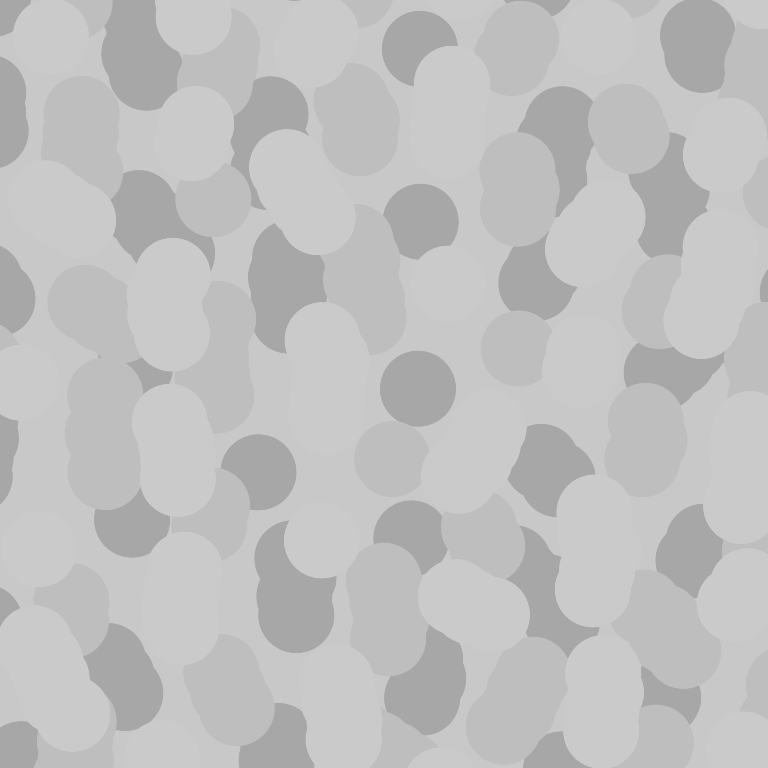
Reproduce this pattern procedurally as a Shadertoy shader.

```glsl
// Soft grey camouflage: short, mostly upright chains of overlapping discs in three stacked tones.

const vec3 GROUND = vec3(0.784);
const vec3 DARK   = vec3(0.656);
const vec3 MID    = vec3(0.746);
const vec3 LIGHT  = vec3(0.793);

const float SPACING    = 0.1195;  // distance between neighbouring chains
const float ROW_HEIGHT = 0.866;   // row distance of a triangular lattice
const float RADIUS     = 0.0495;  // disc radius
const float STEP       = 0.025;   // distance between discs of a chain
const float MAX_DISCS  = 4.5;     // upper bound of the random disc count
const float SCATTER    = 0.5;     // random shift of a chain, in spacings
const float WOBBLE     = 0.007;   // sideways shift of single discs
const float TILT       = 1.1;     // largest lean from upright, in radians

vec2 hash2(vec2 p) {
    vec3 q = fract(p.xyx * vec3(0.1031, 0.1030, 0.0973));
    q += dot(q, q.yzx + 33.33);
    return fract((q.xx + q.yz) * q.zy);
}

// Signed distance to a chain of discs centred on the origin.
float chainDistance(vec2 p, vec2 id) {
    vec2 shape = hash2(id + 71.3);
    float count = 1.0 + floor(shape.x * MAX_DISCS);
    float lean = 2.0 * shape.y - 1.0;
    float angle = TILT * lean * lean * lean;
    vec2 along = vec2(sin(angle), cos(angle));
    float d = 1e3;
    for (float i = 0.0; i < count; i++) {
        vec2 center = along * STEP * (i - 0.5 * (count - 1.0));
        center.x += WOBBLE * (2.0 * hash2(id + 13.7 * (i + 1.0)).x - 1.0);
        d = min(d, length(p - center) - RADIUS);
    }
    return d;
}

// Distance to the nearest chain of each tone: dark, mid, light.
vec3 toneDistances(vec2 p) {
    vec3 nearest = vec3(1e3);
    vec2 lattice = p / SPACING;
    float row = floor(lattice.y / ROW_HEIGHT + 0.5);
    for (float j = -2.0; j <= 2.0; j++) {
        float r = row + j;
        float column = floor(lattice.x - 0.5 * r + 0.5);
        for (float i = -2.0; i <= 2.0; i++) {
            float q = column + i;
            vec2 id = vec2(q, r) + 40.0;
            vec2 site = vec2(q + 0.5 * r, r * ROW_HEIGHT);
            site += SCATTER * (hash2(id) - 0.5);
            float d = chainDistance(p - site * SPACING, id);
            // Three-colouring keeps equal tones apart.
            int tone = int(mod(q - r + 0.5, 3.0));
            nearest[tone] = min(nearest[tone], d);
        }
    }
    return nearest;
}

void mainImage(out vec4 fragColor, in vec2 fragCoord) {
    float pixel = 1.0 / iResolution.y;
    vec3 d = toneDistances(fragCoord * pixel);
    vec3 cover = 1.0 - smoothstep(-0.5 * pixel, 0.5 * pixel, d);

    // Stack the tones from dark to light.
    vec3 color = mix(GROUND, DARK, cover.x);
    color = mix(color, MID, cover.y);
    color = mix(color, LIGHT, cover.z);
    fragColor = vec4(color, 1.0);
}
```
